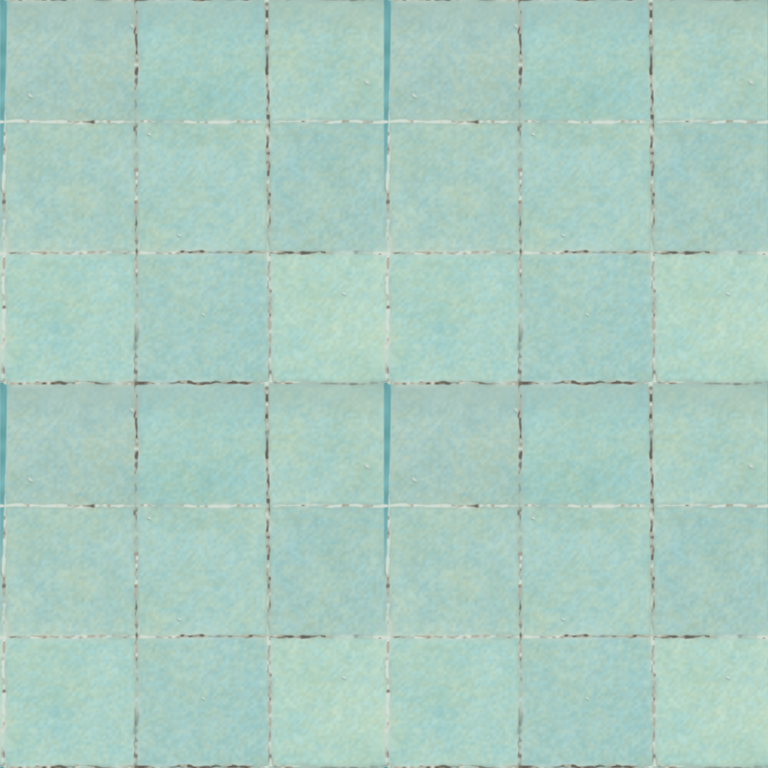
A three.js fragment shader for this texture:

```glsl
// Pale sea-green glazed wall tiles, 6 by 6, with thin worn joints; a block of 3 by 3 repeats
varying vec2 vUv;

#define BLOCKS 2.0         // blocks across and down
#define PITCH vec2(0.345, 0.340)  // tile size within a block; the last tile takes the rest
#define OFFSET vec2(0.010, 0.003) // place of the first joints
#define JOINT vec2(0.0040, 0.0031) // half width of upright and level joints
#define SOFT 0.0034        // edge softness
#define WOBBLE 0.0050      // unevenness of the tile edges
#define SLANT 0.011        // lean of the third upright joint
#define CLOUD 0.075        // strength of glaze clouds
#define GRAIN 0.070        // strength of fine grain
#define PIT_CELLS 7.0      // grid of possible glaze pits
#define PIT_CHANCE 0.10
#define WEDGE 0.018        // widest part of the teal sliver

const vec3 COOL = vec3(0.625, 0.793, 0.765);
const vec3 PALE = vec3(0.705, 0.835, 0.772);
const vec3 GREY = vec3(0.665, 0.765, 0.725);
const vec3 TEAL = vec3(0.430, 0.670, 0.685);
const vec3 DIRT = vec3(0.390, 0.365, 0.330);
const vec3 SAND = vec3(0.690, 0.690, 0.630);
const vec3 CHALK = vec3(0.830, 0.870, 0.830);

float hash(vec2 p) {
  vec3 a = fract(p.xyx * 0.1031);
  a += dot(a, a.yzx + 33.33);
  return fract((a.x + a.y) * a.z);
}

// Value noise with n cells per block, wrapping at the block edge
float noise(vec2 p, vec2 n) {
  vec2 x = p * n, i = floor(x), f = fract(x);
  f = f * f * (3.0 - 2.0 * f);
  vec2 a = mod(i, n), b = mod(i + 1.0, n);
  return mix(mix(hash(a), hash(vec2(b.x, a.y)), f.x),
             mix(hash(vec2(a.x, b.y)), hash(b), f.x), f.y);
}

float clouds(vec2 p) {
  return 0.4 * noise(p, vec2(7.0)) + 0.3 * noise(p, vec2(17.0)) + 0.3 * noise(p, vec2(41.0)) - 0.5;
}

// Selects one of three entries
vec3 pick(float k) {
  return 1.0 - step(0.5, abs(vec3(0.0, 1.0, 2.0) - k));
}

// Glaze tone of a tile: columns left to right, rows bottom to top
vec3 tileGlaze(vec2 id) {
  mat3 pale = mat3(0.50, 0.70, 0.45, 0.20, 0.55, 0.20, 0.90, 0.30, 0.70);
  mat3 grey = mat3(0.05, 0.40, 0.60, 0.25, 0.25, 0.10, 0.00, 0.40, 0.25);
  vec3 col = pick(id.x), row = pick(id.y);
  return mix(mix(COOL, PALE, dot(pale * col, row)), GREY, dot(grey * col, row));
}

// Mottled joint filling along a line: colour in rgb, cover in a
vec4 grout(vec2 p, float along, float line, float light) {
  vec2 at = vec2(along, line / 8.0);
  float m = 0.4 * noise(at, vec2(29.0, 8.0)) + 0.6 * noise(p, vec2(95.0)) + light;
  vec3 c = mix(DIRT, SAND, smoothstep(0.22, 0.52, m));
  c = mix(c, CHALK, smoothstep(0.52, 0.78, m));
  float cover = 0.6 * noise(at, vec2(16.0, 8.0)) + 0.4 * noise(p, vec2(60.0));
  return vec4(c, 0.30 + 0.65 * smoothstep(0.25, 0.65, cover));
}

// Small chalky pits with a faint dark rim
vec3 addPits(vec3 color, vec2 p) {
  vec2 x = p * PIT_CELLS, cell = mod(floor(x), PIT_CELLS);
  vec2 center = 0.25 + 0.5 * vec2(hash(cell + 11.0), hash(cell + 37.0));
  vec2 d = fract(x) - center;
  d.x += 0.6 * d.y;
  float on = step(hash(cell + 71.0), PIT_CHANCE);
  float size = mix(0.022, 0.045, hash(cell + 53.0));
  float rim = 1.0 - smoothstep(0.0, size * 2.0, length(d + vec2(0.02, 0.025)));
  float pit = 1.0 - smoothstep(0.0, size * 1.5, length(d));
  color = mix(color, GREY * 0.80, 0.5 * on * rim);
  return mix(color, CHALK, 0.9 * on * pit);
}

void main() {
  vec2 p = vUv * BLOCKS;

  // Uneven tile layout
  vec2 warp = vec2(noise(p, vec2(5.0, 23.0)), noise(p, vec2(23.0, 5.0))) - 0.5;
  warp += 0.5 * vec2(noise(p, vec2(7.0, 71.0)), noise(p, vec2(71.0, 7.0))) - 0.25;
  vec2 q = fract(p - OFFSET + WOBBLE * warp);
  float lean = smoothstep(0.40, 0.69, q.x) * (1.0 - smoothstep(0.72, 0.95, q.x));
  q.x -= SLANT * (0.45 - q.y) * lean;
  vec2 id = min(floor(q / PITCH), 2.0);
  vec2 local = q - id * PITCH;
  vec2 size = mix(PITCH, 1.0 - 2.0 * PITCH, step(1.5, id));
  vec2 edge = min(local, size - local);
  vec2 line = mod(id + step(size * 0.5, local), 3.0);

  // Glaze with clouds, streaky grain and colour drift
  vec3 color = tileGlaze(id);
  color += CLOUD * clouds(p) * vec3(1.2, 0.8, 0.8);
  vec2 streak = vec2(p.x + p.y, p.y - p.x);
  float grain = 0.55 * noise(p, vec2(125.0)) + 0.45 * noise(streak, vec2(55.0, 95.0)) - 0.5;
  color += GRAIN * grain;
  color += 0.045 * (noise(p + 0.37, vec2(73.0)) - 0.5) * vec3(1.0, 0.1, -0.9);
  color += 0.030 * (noise(p + 0.61, vec2(11.0)) - 0.5) * vec3(-0.8, 0.0, 1.0);
  color = mix(color, GREY * 0.97, 0.45 * smoothstep(0.88, 1.0, q.y));
  color = addPits(color, p);

  // Worn tile rims, pale in places and dull in others
  float rim = min(edge.x, edge.y);
  vec3 worn = mix(GREY * 0.94, CHALK * 0.96, smoothstep(0.35, 0.75, noise(p, vec2(19.0))));
  color = mix(color, worn, 0.40 * (1.0 - smoothstep(0.003, 0.016, rim)));

  // Joints, ragged in width
  vec2 rag = vec2(noise(p, vec2(9.0, 61.0)), noise(p, vec2(61.0, 9.0)));
  vec2 wide = JOINT * (0.45 + 1.1 * rag);
  vec2 mask = 1.0 - smoothstep(wide - SOFT, wide + SOFT, edge);
  vec4 level = grout(p, p.x, line.y, 0.13 * line.y - 0.09);
  vec4 upright = grout(p, p.y, line.x + 4.0, line.x < 0.5 ? 0.20 : -0.04);
  color = mix(color, level.rgb, mask.y * level.a);
  color = mix(color, upright.rgb, mask.x * upright.a);

  // Teal sliver beside the first joint, tapering downwards
  vec2 s = vec2(fract(p.x + 0.5) - 0.5, fract(p.y - OFFSET.y));
  float width = WEDGE * smoothstep(0.25, 1.0, s.y);
  float sliver = smoothstep(-SOFT, SOFT, s.x) * (1.0 - smoothstep(width - SOFT, width + SOFT, s.x));
  vec3 teal = TEAL + 0.10 * (noise(p, vec2(31.0)) - 0.5);
  color = mix(color, teal, sliver * smoothstep(0.003, 0.009, width) * (1.0 - mask.y));

  gl_FragColor = vec4(color, 1.0);
}
```
